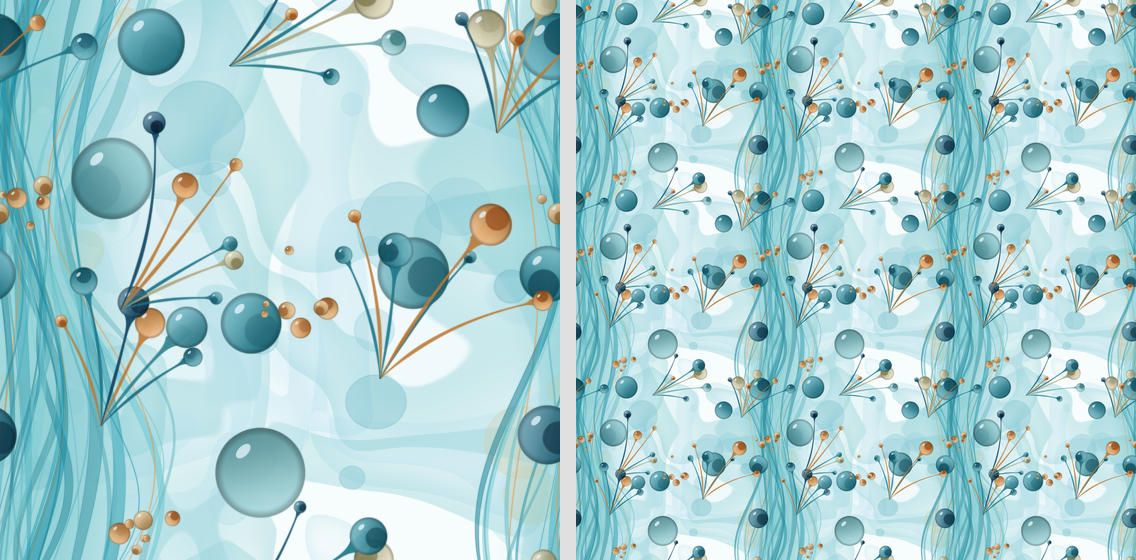
Left, the tile; right, the same tile 3 across and 3 down.
This pattern is drawn by a WebGL 1 fragment shader. Its source:

```glsl
precision highp float;
uniform vec2 u_resolution;

#define WASHES 6.0
#define GHOSTS 26.0
#define STRANDS 38.0
#define ORBS 9.0
#define HUBS 5.0
#define STEMS 6.0
#define CLUSTERS 3.0
#define BEADS 7.0
#define BAND_X 0.07
#define BAND_SPREAD 0.38
#define ORB_MIN 0.042
#define ORB_MAX 0.083

const float TAU = 6.2831853;
const vec3 PAPER = vec3(0.97, 0.99, 0.99);
const vec3 MIST = vec3(0.72, 0.88, 0.93);
const vec3 AQUA = vec3(0.50, 0.79, 0.81);
const vec3 TEAL = vec3(0.13, 0.56, 0.64);
const vec3 DEEP = vec3(0.05, 0.29, 0.42);
const vec3 SAND = vec3(0.83, 0.80, 0.62);
const vec3 ORANGE = vec3(0.90, 0.58, 0.25);

vec4 hash4(vec2 p) {
  vec4 q = fract((p.xyxy + 17.3) * vec4(0.1031, 0.1030, 0.0973, 0.1099));
  q += dot(q, q.wzxy + 33.33);
  return fract((q.xxyz + q.yzzw) * q.zywx);
}

// Value noise that wraps after a whole number of cells
float noise(vec2 uv, float cells, float seed) {
  vec2 p = uv * cells, i = floor(p), f = fract(p);
  f = f * f * (3.0 - 2.0 * f);
  vec2 a = mod(i, cells) + seed, b = mod(i + 1.0, cells) + seed;
  return mix(mix(hash4(a).x, hash4(vec2(b.x, a.y)).x, f.x),
             mix(hash4(vec2(a.x, b.y)).x, hash4(b).x, f.x), f.y);
}

vec2 wrap(vec2 d) { return fract(d + 0.5) - 0.5; }
float fill(float d, float soft) { return 1.0 - smoothstep(-soft, soft, d); }

// Evenly scattered positions on the torus
vec2 scatter(float i, float seed) {
  vec4 h = hash4(vec2(i, seed));
  return fract(vec2(0.7549, 0.5698) * i + seed * 0.37 + 0.12 * (h.xy - 0.5));
}

vec3 pickTint(float h) {
  vec3 cool = mix(DEEP, TEAL, smoothstep(0.0, 0.35, h));
  cool = mix(cool, AQUA, smoothstep(0.45, 0.62, h));
  return h < 0.64 ? cool : (h < 0.73 ? SAND : ORANGE);
}

// Glassy ball with an inner lens, dark rim and glint
vec3 bubble(vec3 col, vec2 d, float r, vec3 tint, float seed, float px) {
  vec2 q = d / r;
  float len = length(q), soft = px / r;
  vec2 side = vec2(cos(TAU * seed), sin(TAU * seed));
  vec3 body = mix(tint * 0.75, mix(tint, vec3(1.0), 0.38), smoothstep(-1.1, 1.1, -dot(q, side)));
  float lens = fill(length(q - side * 0.42) - 0.56, soft);
  body = mix(body, tint * tint * 0.7, lens * 0.8 * fract(seed * 7.0));
  body *= 1.0 - 0.28 * smoothstep(0.8, 1.0, len);
  vec2 g = q - vec2(-0.38, 0.48);
  g = vec2(g.x + g.y, g.y - g.x) * 0.7071;
  float glint = fill(length(g * vec2(1.0, 1.8)) - 0.2, soft);
  body = mix(body, vec3(0.93, 0.98, 1.0), 0.75 * glint);
  return mix(col, body, 0.93 * fill(len - 1.0, soft));
}

// Parabolic stem along q.x that flares where it meets its bubble
float stem(vec2 q, float reach, float bend, float r, float px) {
  float t = clamp(q.x, 0.0, reach), slope = 2.0 * bend * t;
  float d = abs(q.y - bend * t * t) / sqrt(1.0 + slope * slope);
  float gap = (reach - t) * sqrt(1.0 + 4.0 * bend * bend * reach * reach) - r;
  float width = 0.0009 + 0.0035 * smoothstep(0.0, 0.1, t) * (1.0 - t / reach);
  width += 0.3 * r * exp(-max(gap, 0.0) / (0.4 * r));
  return fill(d - width, px) * step(0.0, q.x) * step(q.x, reach);
}

void main() {
  vec2 uv = gl_FragCoord.xy / u_resolution;
  float px = 1.0 / min(u_resolution.x, u_resolution.y);
  vec3 col = PAPER;

  // Watercolour washes with crisp edges, kept open near the middle
  vec2 flow = uv + 0.2 * (vec2(noise(uv, 3.0, 5.0), noise(uv, 3.0, 9.0)) - 0.5);
  float open = 0.12 * cos(TAU * (uv.x - 0.6));
  for (float i = 0.0; i < WASHES; i++) {
    float f = noise(flow, 3.0 + i, 20.0 + 3.0 * i) - open - 0.5;
    float alpha = smoothstep(0.0, 0.012, f) * mix(0.34, 0.12, smoothstep(0.0, 0.3, f));
    col = mix(col, mod(i, 2.0) < 0.5 ? AQUA : MIST, alpha);
  }

  // Translucent ghost discs
  for (float i = 0.0; i < GHOSTS; i++) {
    vec4 h = hash4(vec2(i, 41.0));
    float r = mix(0.018, 0.085, h.x * h.x);
    float d = length(wrap(uv - scatter(i, 3.0)) * vec2(1.0, 0.9 + 0.25 * h.w)) - r;
    vec3 tint = h.y < 0.18 ? SAND : mix(MIST, TEAL, 0.7 * h.z);
    col = mix(col, tint, fill(d, px) * (0.3 + 0.16 * smoothstep(-0.004, 0.0, d)));
  }

  // Band of flowing vertical strands
  float sway = 0.03 * sin(TAU * uv.y);
  float bandDist = abs(fract(uv.x - BAND_X - sway + 0.5) - 0.5);
  col = mix(col, AQUA, 0.65 * smoothstep(0.2, 0.02, bandDist));
  for (float i = 0.0; i < STRANDS; i++) {
    vec4 h = hash4(vec2(i, 73.0)), k = hash4(vec2(i, 91.0));
    float turns = 1.0 + step(0.6, k.x);
    float x = BAND_X + sway + BAND_SPREAD * (0.5 * (h.x + k.y) - 0.5) * (1.0 + 0.45 * sin(TAU * uv.y + 1.0));
    x += 0.026 * sin(TAU * (turns * uv.y + h.y));
    float width = 0.0008 + 0.012 * h.z * h.z * (0.55 + 0.45 * sin(TAU * (uv.y + k.z)));
    float d = abs(fract(uv.x - x + 0.5) - 0.5) - width;
    vec3 tint = mix(AQUA, TEAL, 1.2 * h.w) * (0.9 + 0.2 * k.w);
    if (k.w > 0.92) { tint = ORANGE; d += width - 0.001; }
    col = mix(col, tint, fill(d, px) * (0.5 + 0.2 * smoothstep(-0.003, 0.0, d)));
  }

  // Large orbs
  for (float i = 0.0; i < ORBS; i++) {
    vec4 h = hash4(vec2(i, 113.0));
    float r = mix(ORB_MIN, ORB_MAX, h.x);
    col = bubble(col, wrap(uv - scatter(i, 8.0)), r, pickTint(0.1 + 0.5 * h.y), h.z, px);
  }

  // Sprays: curved stems fan out from a hub and end in bubbles
  for (float j = 0.0; j < HUBS; j++) {
    vec2 hub = scatter(j, 14.0);
    float heading = mix(-0.7, 1.4, hash4(vec2(j, 131.0)).x);
    for (float s = 0.0; s < STEMS; s++) {
      vec4 h = hash4(vec2(j * STEMS + s, 151.0)), k = hash4(vec2(j * STEMS + s, 173.0));
      float fan = (s + h.x) / STEMS - 0.5;
      float reach = mix(0.14, 0.35, h.y), bend = 2.4 * fan, r = mix(0.011, 0.038, h.z * h.z);
      vec2 dir = vec2(cos(heading + fan), sin(heading + fan)), side = vec2(-dir.y, dir.x);
      vec2 d = wrap(uv - hub);
      vec3 tint = pickTint(h.w);
      float line = stem(vec2(dot(d, dir), dot(d, side)), reach, bend, r, px);
      col = mix(col, tint * 0.82, 0.9 * line);
      vec2 tip = hub + dir * reach + side * bend * reach * reach;
      col = bubble(col, wrap(uv - tip), r, tint, k.x, px);
    }
  }

  // Clusters of small amber beads
  for (float j = 0.0; j < CLUSTERS; j++) {
    for (float s = 0.0; s < BEADS; s++) {
      vec4 h = hash4(vec2(j * BEADS + s, 197.0));
      vec2 centre = scatter(j, 23.0) + 0.15 * (h.xy - 0.5);
      col = bubble(col, wrap(uv - centre), mix(0.006, 0.02, h.z * h.z), mix(ORANGE, SAND, 0.5 * h.w), h.w, px);
    }
  }
  gl_FragColor = vec4(col, 1.0);
}
```
